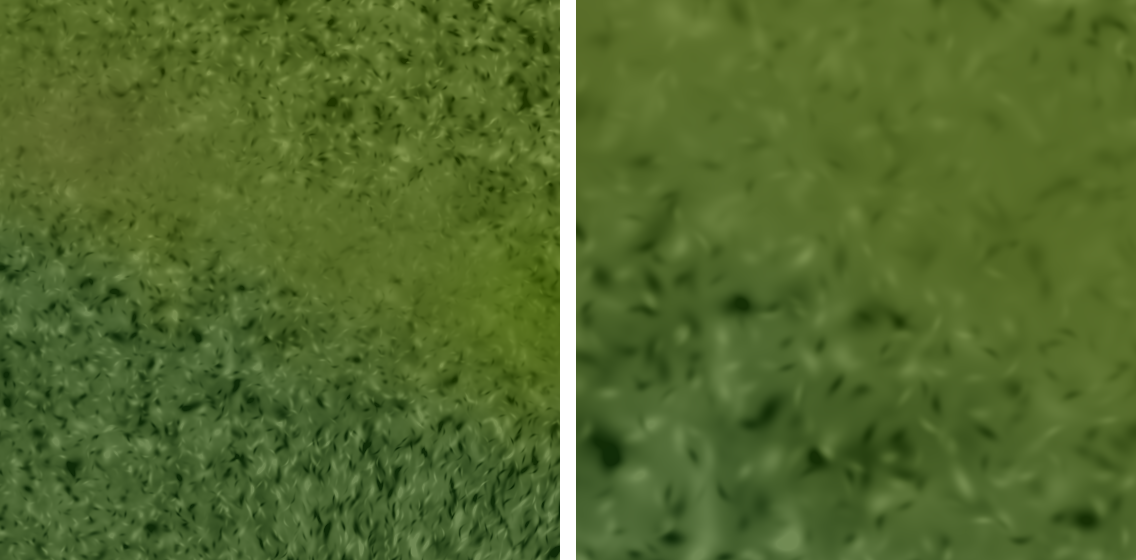
Left, the full canvas; right, a detail of the centre.
Reproduce this texture procedurally as a Shadertoy shader.

```glsl
const float PI = 3.14159265;
const vec3 OLIVE = vec3(0.345, 0.430, 0.155);
const vec3 COOL_GREEN = vec3(0.275, 0.385, 0.185);
const vec3 DRY_OLIVE = vec3(0.375, 0.420, 0.180);
const vec3 LIME = vec3(0.340, 0.450, 0.100);
const vec3 SHADOW_STEP = vec3(0.165, 0.165, 0.120);
const vec3 LIGHT_STEP = vec3(0.125, 0.120, 0.110);

// Sine-free hash: three random values per cell
vec3 hash3(vec2 p) {
    vec3 q = fract(vec3(p.xyx) * vec3(0.1031, 0.1030, 0.0973));
    q += dot(q, q.yxz + 33.33);
    return fract((q.xxy + q.yzz) * q.zyx);
}

float valueNoise(vec2 p) {
    vec2 cell = floor(p);
    vec2 f = fract(p);
    f = f * f * (3.0 - 2.0 * f);
    float low = mix(hash3(cell).x, hash3(cell + vec2(1, 0)).x, f.x);
    float high = mix(hash3(cell + vec2(0, 1)).x, hash3(cell + vec2(1, 1)).x, f.x);
    return mix(low, high, f.y);
}

// Signed fractal noise, rotated between octaves
float fbm(vec2 p, int octaves) {
    float sum = 0.0;
    float weight = 0.6;
    for (int i = 0; i < octaves; i++) {
        sum += weight * (2.0 * valueNoise(p) - 1.0);
        p = mat2(0.8, 0.6, -0.6, 0.8) * p * 2.03 + 17.3;
        weight *= 0.55;
    }
    return sum;
}

float softSpot(vec2 p, vec2 center, vec2 radius) {
    vec2 d = (p - center) / radius;
    return exp(-dot(d, d));
}

// Lower right area where blades stand long and aligned
float bladeZone(vec2 p) {
    return smoothstep(0.22, 0.58, p.x) * (1.0 - smoothstep(0.14, 0.34, p.y));
}

// Scattered soft strokes, light or dark, one per cell
float strokes(vec2 p, float frequency, float seed) {
    vec2 q = p * frequency;
    vec2 home = floor(q);
    float sum = 0.0;
    for (int y = -1; y <= 1; y++)
    for (int x = -1; x <= 1; x++) {
        vec2 cell = home + vec2(x, y);
        vec3 place = hash3(cell + seed);
        vec3 style = hash3(cell + seed + 71.7);
        float aligned = bladeZone((cell + 0.5) / frequency);
        float lean = 1.95 - 0.85 * cell.x / frequency;
        float angle = mix(place.z * PI, lean + (place.z - 0.5) * 1.2, aligned);
        vec2 along = vec2(cos(angle), sin(angle));
        vec2 d = q - cell - place.xy;
        d = vec2(dot(d, along), dot(d, vec2(-along.y, along.x)));
        d.y += (style.y - 0.5) * d.x * d.x;
        vec2 size = vec2(mix(0.34, 0.46, aligned), mix(0.14, 0.24, style.z));
        size.y *= mix(1.0, 0.75, aligned);
        sum += (2.0 * style.x - 1.0) * softSpot(d, vec2(0), size);
    }
    return sum;
}

// Broad colour drift of the lawn
vec3 lawnColor(vec2 p, float drift) {
    float cool = smoothstep(-0.14, 0.16, 0.65 - 0.42 * p.x - p.y + 0.10 * drift);
    vec3 color = mix(OLIVE, COOL_GREEN, cool);
    color = mix(color, DRY_OLIVE, 0.8 * softSpot(p, vec2(0.14, 0.76), vec2(0.20, 0.13)));
    return mix(color, LIME, 0.85 * softSpot(p, vec2(0.97, 0.46), vec2(0.17, 0.16)));
}

// Texture fades along a worn diagonal band
float textureContrast(vec2 p, float drift) {
    float band = (p.y - 0.80 + 0.38 * p.x + 0.05 * drift) / 0.14;
    float worn = exp(-band * band);
    float calmCorner = softSpot(p, vec2(0.10, 0.90), vec2(0.30, 0.22));
    float contrast = 1.0 - 0.76 * worn - 0.35 * calmCorner * (1.0 - worn);
    return contrast + 0.35 * bladeZone(p) + 0.12 * drift;
}

void mainImage(out vec4 fragColor, in vec2 fragCoord) {
    vec2 p = fragCoord / iResolution.xy;
    float drift = fbm(p * 5.0 + 4.7, 3);

    // Warped clumps break up the regular grid
    vec2 warp = vec2(fbm(p * 21.0 + 3.1, 2), fbm(p * 21.0 + 48.6, 2));
    vec2 tuft = p + 0.007 * warp * (1.0 - 0.7 * bladeZone(p));

    float grass = 1.25 * strokes(tuft, 23.0, 5.0);
    grass += 1.35 * strokes(tuft, 38.0, 131.0);
    grass += 1.00 * strokes(tuft, 62.0, 277.0);
    grass += 0.50 * fbm(tuft * 27.0 + 9.4, 3);

    // Shade the lawn with clumps and wide soft patches
    float tone = grass * textureContrast(p, drift);
    tone += 0.22 * fbm(p * 9.0 + 31.0, 3) + 0.12 * drift;
    tone = clamp(tone, -1.3, 1.3);
    vec3 color = lawnColor(p, drift);
    color += min(tone, 0.0) * SHADOW_STEP + max(tone, 0.0) * LIGHT_STEP;
    fragColor = vec4(clamp(color, 0.0, 1.0), 1.0);
}
```
